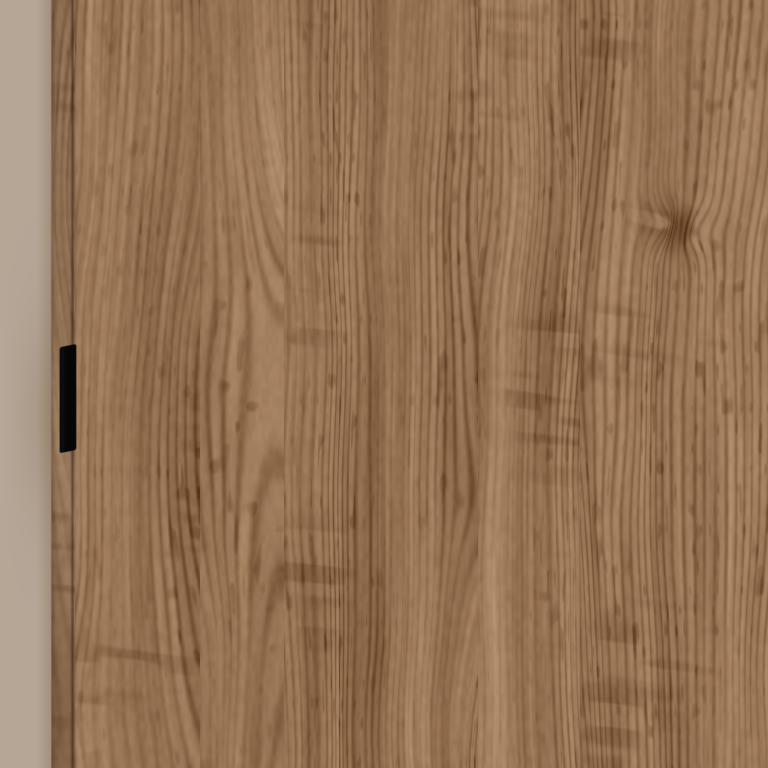
Give the GLSL for this texture, as a Shadertoy shader.

```glsl
// A sliding door of veneered wood beside a pale wall, with a black recessed pull.
// Staves of uneven width each carry their own grain: a coordinate warped by
// slow noise drives growth rings, fibres, pores and slanting cathedral arcs.

const float TAU = 6.2831853;

float hash(vec2 p) {
    vec3 q = fract(vec3(p.xyx) * 0.1031);
    q += dot(q, q.yzx + 33.33);
    return fract((q.x + q.y) * q.z);
}

float noise(vec2 p) {
    vec2 cell = floor(p), f = fract(p);
    f = f * f * (3.0 - 2.0 * f);
    float low = mix(hash(cell), hash(cell + vec2(1, 0)), f.x);
    float high = mix(hash(cell + vec2(0, 1)), hash(cell + vec2(1, 1)), f.x);
    return mix(low, high, f.y);
}

// Dark-to-light tone of the wood, about 0 to 1
float woodTone(vec2 p) {
    // Find the stave and its two sides
    float edges[7] = float[7](0.066, 0.098, 0.26, 0.37, 0.622, 0.755, 1.04);
    float left = 0.0, right = 1.04, stave = 0.0;
    for (int i = 0; i < 7; i++) {
        if (p.x >= edges[i]) { left = edges[i]; stave = float(i + 1); }
        else right = min(right, edges[i]);
    }
    float toLeft = p.x - left, toRight = right - p.x;
    vec2 seed = vec2(17.3, 9.7) * stave;

    // Bend the grain slowly, and more strongly towards the joints
    float u = p.x + 0.07 * (noise(vec2(p.x * 5.0, p.y * 1.6) + seed) - 0.5);
    u += 0.012 * (noise(vec2(p.x * 14.0, p.y * 6.0) + seed) - 0.5);
    float lean = noise(vec2(p.y * 2.3, 3.0) + seed) - 0.5;
    u += 0.11 * lean * exp(-toRight / 0.045);
    u -= 0.05 * lean * exp(-toLeft / 0.04);

    // Knot: push the grain around it
    vec2 k = (p - vec2(0.885, 0.703)) * mat2(0.96, -0.28, 0.28, 0.96);
    float knot = exp(-dot(k * vec2(22.0, 32.0), k * vec2(22.0, 32.0)));
    u += 0.022 * knot * sign(k.x) * smoothstep(0.0, 0.02, abs(k.x));

    // Growth rings, uneven in spacing and strength
    float phase = u * 92.0 + 2.6 * noise(vec2(u * 24.0, p.y * 0.9) + seed);
    float ring = pow(0.5 + 0.5 * sin(TAU * phase), 2.5);
    float strength = smoothstep(0.15, 0.8, noise(vec2(u * 13.0, p.y * 2.0) + seed + 40.0));

    // Broad bands, streaks and fine fibres
    float tone = 0.72 + 0.22 * (hash(seed) - 0.5);
    tone -= ring * (0.2 + 0.55 * strength);
    tone += 0.62 * (noise(vec2(u * 26.0, p.y * 1.2) + seed) - 0.5);
    tone += 0.42 * (noise(vec2(u * 75.0, p.y * 2.5) + seed) - 0.5);
    tone += 0.48 * (noise(vec2(u * 210.0, p.y * 7.0) + seed) - 0.5);
    tone += 0.24 * (noise(p * vec2(230.0, 90.0)) - 0.5);
    tone += 0.24 * (noise(p * vec2(4.0, 3.0) + seed) - 0.5);

    // Short pores and faint marks across the grain
    float pore = smoothstep(0.72, 0.95, noise(vec2(u * 190.0, p.y * 38.0) + seed));
    tone -= 0.4 * pore * (0.4 + strength);
    float patchy = smoothstep(0.55, 0.85, noise(p * vec2(9.0, 5.0) + seed));
    float across = noise(vec2(p.x * 14.0, p.y * 75.0 + p.x * 9.0) + seed);
    tone -= 0.45 * patchy * smoothstep(0.5, 0.9, across);

    // Dark heartwood lines gathered at the joints
    float gather = smoothstep(0.45, 0.8, noise(vec2(p.y * 5.0, 8.0) + seed));
    tone -= (0.35 + 0.5 * ring) * gather * exp(-toRight / 0.016);
    tone -= 0.22 * exp(-toLeft / 0.002);

    // Smoky figure inside the knot
    float smoke = noise(k * vec2(28.0, 75.0) + 5.0);
    tone -= 1.1 * knot * smoothstep(0.35, 0.75, smoke);
    return tone;
}

vec3 woodColour(float tone) {
    vec3 dark = vec3(0.505, 0.365, 0.245), light = vec3(0.655, 0.515, 0.385);
    return mix(dark, light, clamp(tone, -1.1, 1.35));
}

float roundedBox(vec2 p, vec2 halfSize, float radius) {
    vec2 q = abs(p) - halfSize + radius;
    return length(max(q, 0.0)) + min(max(q.x, q.y), 0.0) - radius;
}

void mainImage(out vec4 fragColor, in vec2 fragCoord) {
    vec2 p = fragCoord / iResolution.xy;
    float blur = 1.0 / iResolution.y;

    // Wall, shaded towards the door and around mid height
    float shade = 0.07 * smoothstep(0.045, 0.067, p.x);
    shade += 0.05 * exp(-pow((p.y - 0.46) / 0.13, 2.0)) * smoothstep(0.0, 0.06, p.x);
    vec3 wall = vec3(0.71, 0.65, 0.59) - shade * vec3(0.9, 1.05, 1.2);

    // Door leaf with a shadowed side strip and groove
    vec3 wood = woodColour(woodTone(p));
    wood *= 1.0 - 0.1 * (1.0 - smoothstep(0.09, 0.105, p.x));
    wood *= 1.0 - 0.38 * exp(-pow((p.x - 0.0945) / 0.0022, 2.0));
    wood *= 1.0 - 0.25 * exp(-abs(p.x - 0.067) / 0.003);
    vec3 colour = mix(wall, wood, smoothstep(-1.5 * blur, 1.5 * blur, p.x - 0.067));

    // Black pull with slightly slanted ends
    vec2 h = p - vec2(0.0885, 0.481);
    h.y -= 0.2 * h.x;
    float pull = roundedBox(h, vec2(0.0108, 0.069), 0.003);
    vec3 black = vec3(0.025) + 0.03 * exp(-pow((h.x + 0.007) / 0.002, 2.0));
    colour = mix(black, colour, smoothstep(-blur, blur, pull));

    fragColor = vec4(colour, 1.0);
}
```
